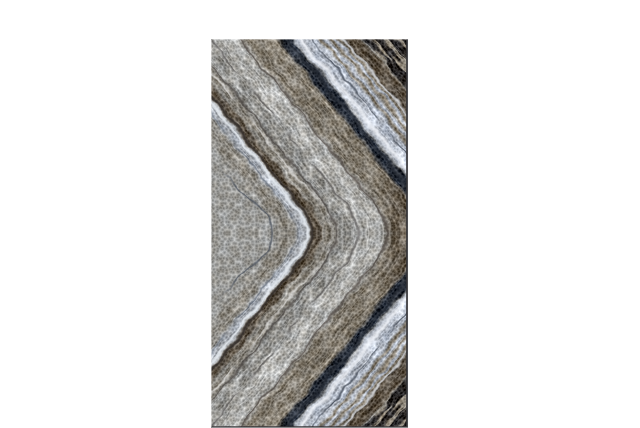
Give the GLSL for this texture, as a WebGL 2 fragment shader.

```glsl
#version 300 es
precision highp float;
// A tall slab of mirrored, vein-cut marble on a white ground.
// Mirrored hyperbolas give a band coordinate; colour strata, thin veins and
// stretched cellular noise are laid along it.
uniform vec2 u_resolution;
out vec4 fragColor;

vec2 hash2(vec2 p) {
  vec3 q = fract(p.xyx * vec3(0.1031, 0.1030, 0.0973));
  q += dot(q, q.yzx + 33.33);
  return fract((q.xx + q.yz) * q.zy);
}

// Distance to the nearest scattered point, about 0 to 1
float cells(vec2 p) {
  vec2 id = floor(p), f = fract(p);
  float nearest = 2.0;
  for (int j = -1; j <= 1; j++)
    for (int i = -1; i <= 1; i++) {
      vec2 o = vec2(i, j);
      vec2 d = o + hash2(id + o + 80.0) - f;
      nearest = min(nearest, dot(d, d));
    }
  return sqrt(nearest);
}

// Layered sines, about -1 to 1
float wave(float t) {
  return 0.45 * sin(t * 17.0) + 0.3 * sin(t * 41.0 + 1.7)
       + 0.25 * sin(t * 93.0 + 0.6) + 0.15 * sin(t * 211.0);
}

float band(float u, float lo, float hi, float soft) {
  return smoothstep(lo - soft, lo + soft, u) * (1.0 - smoothstep(hi - soft, hi + soft, u));
}

float vein(float u, float centre, float width) {
  float d = (u - centre) / width;
  return exp(-d * d);
}

vec3 marble(vec2 p) {
  float a = abs(p.y - 0.455);
  vec2 m = vec2(p.x, a);

  // u crosses the chevron bands, v runs along them
  float u = p.x + length(vec2(0.83 * a, 0.031)) - 0.031;
  float v = a - 0.83 * p.x;
  float rough = cells(vec2(u * 34.0, v * 16.0)) - 0.5;
  u += 0.0045 * wave(v + u * 0.6) + 0.011 * rough;

  float fine = cells(vec2(u * 125.0, v * 13.0)) - 0.5;
  float broad = cells(vec2(u * 48.0 + 7.0, v * 10.0)) - 0.5;
  float blotch = cells(m * 42.0) - 0.5;
  float grain = cells(m * 135.0) - 0.5;
  float calm = smoothstep(0.60, 0.70, u);

  vec3 brown = vec3(0.38, 0.34, 0.29);
  vec3 ink = vec3(0.19, 0.22, 0.27);
  vec3 ice = vec3(0.77, 0.80, 0.85);
  vec3 tan_ = vec3(0.56, 0.53, 0.48);

  // Strata from the inner core out to the corners
  vec3 c = vec3(0.64, 0.64, 0.63);
  c = mix(c, tan_, 0.45 * band(u, 0.645, 0.685, 0.012));
  c = mix(c, ice, 0.65 * band(u, 0.690, 0.722, 0.008));
  c = mix(c, brown, 0.85 * band(u, 0.724, 0.752, 0.006));
  c = mix(c, tan_, 0.5 * band(u, 0.755, 0.785, 0.012));
  c = mix(c, vec3(0.77, 0.77, 0.76), 0.8 * band(u, 0.835, 0.905, 0.02));
  c = mix(c, tan_, 0.85 * band(u, 0.912, 1.01, 0.012));
  c = mix(c, brown, 0.7 * smoothstep(0.87, 0.94, p.x) * band(u, 0.90, 1.01, 0.02));
  c = mix(c, ink, 0.9 * band(u, 0.996, 1.030, 0.009));
  c = mix(c, ice, 0.95 * band(u, 1.034, 1.095, 0.006));
  float stripes = 0.5 + 0.5 * sin(u * 290.0 + 2.0 * wave(u));
  c = mix(c, mix(tan_, ice, stripes), band(u, 1.095, 1.155, 0.006));
  c = mix(c, brown, 0.9 * band(u, 1.152, 1.195, 0.006));
  float corner = smoothstep(1.192, 1.205, u);
  c = mix(c, mix(vec3(0.25, 0.24, 0.24), tan_, smoothstep(-0.2, 0.25, broad + fine * 0.6)), corner);

  // Grain, streaks and cloudy stains
  c += 0.26 * fine * (0.35 + 0.65 * calm) + 0.17 * broad * calm;
  c += 0.30 * grain + vec3(0.10, 0.12, 0.15) * blotch;

  // Thin dark veins and their pale companions
  float broken = smoothstep(-0.35, 0.1, broad);
  float inner = vein(u + 0.18 * a * smoothstep(0.0, 0.1, a), 0.637, 0.0032);
  c = mix(c, ink + 0.08, 0.65 * inner * (1.0 - smoothstep(0.10, 0.17, a)));
  c = mix(c, vec3(0.32, 0.36, 0.42), 0.55 * broken * vein(u, 0.694, 0.003));
  c = mix(c, vec3(0.91, 0.93, 0.95), 0.85 * vein(u, 0.715, 0.0045));
  c = mix(c, vec3(0.20, 0.18, 0.17), 0.85 * vein(u, 0.729, 0.0045));
  c = mix(c, vec3(0.88), 0.6 * broken * vein(u, 0.776, 0.004));
  c = mix(c, vec3(0.27, 0.25, 0.24), 0.65 * vein(u, 0.789, 0.003));
  c = mix(c, vec3(0.32, 0.31, 0.31), 0.65 * broken * vein(u, 0.838, 0.003));
  c = mix(c, vec3(0.32, 0.29, 0.27), 0.7 * vein(u, 0.906, 0.0032));
  c = mix(c, ink * 0.7, 0.7 * broken * vein(u, 1.016, 0.009));
  c = mix(c, vec3(0.94, 0.95, 0.97), 0.75 * vein(u, 1.047, 0.008));
  c = mix(c, ink, 0.65 * broken * vein(u, 1.075, 0.003));
  c = mix(c, vec3(0.85), 0.6 * vein(u, 1.150, 0.003));
  return clamp(c, 0.0, 1.0);
}

void main() {
  vec2 p = gl_FragCoord.xy / u_resolution.y;
  float px = 0.7 / u_resolution.y;

  // Slab rectangle with a dark edge on its right and bottom sides
  vec2 d = abs(p - vec2(0.7235, 0.4545)) - vec2(0.2295, 0.4535);
  float slab = 1.0 - smoothstep(-px, px, max(d.x, d.y));
  float rim = max(smoothstep(0.949 - px, 0.949 + px, p.x),
                  1.0 - smoothstep(0.004 - px, 0.004 + px, p.y));
  vec3 stone = mix(marble(p), vec3(0.20, 0.20, 0.21), rim);
  fragColor = vec4(mix(vec3(1.0), stone, slab), 1.0);
}
```
